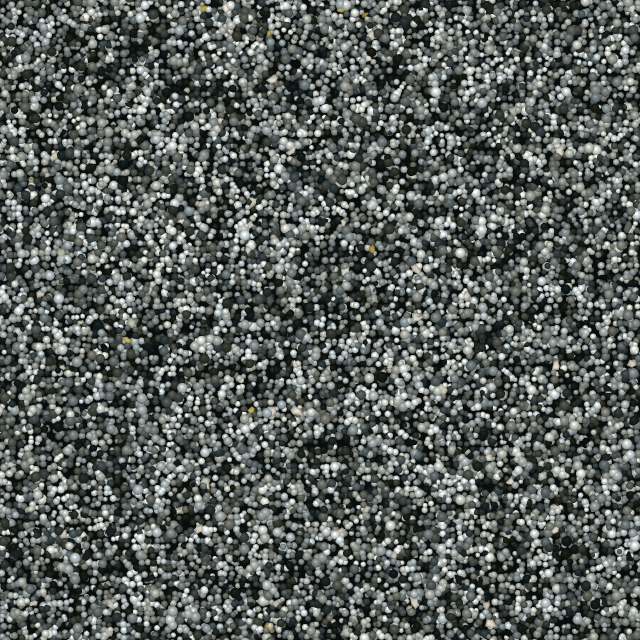
Write a WebGL 2 fragment shader that draws this texture.

```glsl
#version 300 es
precision highp float;
// Coarse grey sand: two layers of tiny overlapping round beads with sparse
// angular chips of pale, dark and ochre stone lying among them.
// Every grain has a height; the highest one at each point is shown.

uniform vec2 u_resolution;
out vec4 fragColor;

const float FINE_COUNT = 112.0;   // fine beads per canvas height
const float COARSE_COUNT = 80.0;  // medium beads per canvas height
const float CHIP_COUNT = 27.0;    // chip cells per canvas height
const vec3 GAP_COLOR = vec3(0.035, 0.055, 0.05);

struct Surface {
  float height;
  vec3 color;
};

vec3 hash3(vec2 cell, float seed) {
  vec3 p = fract(vec3(cell, seed) * vec3(0.1031, 0.1030, 0.0973));
  p += dot(p, p.yxz + 33.33);
  return fract((p.xxy + p.yxx) * p.zyx);
}

float valueNoise(vec2 p, float seed) {
  vec2 cell = floor(p);
  vec2 f = fract(p);
  f = f * f * (3.0 - 2.0 * f);
  float lower = mix(hash3(cell, seed).x, hash3(cell + vec2(1.0, 0.0), seed).x, f.x);
  float upper = mix(hash3(cell + vec2(0.0, 1.0), seed).x, hash3(cell + 1.0, seed).x, f.x);
  return mix(lower, upper, f.y);
}

// Grey with a faint green tint, drifting between cool and warm.
vec3 beadColor(float tone, float warmth) {
  float grey = mix(0.09, 0.92, tone);
  vec3 tint = vec3(-0.016, 0.012, -0.004);
  return vec3(grey) + tint + (warmth - 0.5) * vec3(0.04, 0.005, -0.05);
}

// Round beads, one per cell, lit from above.
void addBeads(vec2 uv, float count, float density, float seed, inout Surface top) {
  vec2 p = uv * count;
  for (int j = -1; j <= 1; j++) {
    for (int i = -1; i <= 1; i++) {
      vec2 cell = floor(p) + vec2(float(i), float(j));
      vec3 place = hash3(cell, seed);
      vec3 kind = hash3(cell, seed + 17.0);
      float radius = mix(0.42, 0.68, place.z);
      vec2 center = cell + 0.5 + (place.xy - 0.5) * 0.8;
      vec2 d = (p - center) / radius;
      float d2 = dot(d, d);
      if (kind.x > density || d2 > 1.0) continue;

      float dome = sqrt(1.0 - d2);
      float height = (kind.y * 0.9 + dome * radius) / count;
      if (height < top.height) continue;

      // Neighbouring beads share some of their tone, forming clumps.
      float clump = valueNoise(center / count * 42.0, 5.0) - 0.5;
      float tone = clamp(kind.z + 0.45 * clump, 0.0, 1.0);
      float light = 0.48 + 0.5 * dome + 0.1 * d.y;
      float glint = 1.0 - smoothstep(0.1, 0.45, length(d - vec2(-0.1, 0.25)));
      vec3 color = beadColor(tone, fract(kind.x * 7.0 + place.z));
      top = Surface(height, color * light + glint * (0.04 + 0.12 * tone));
    }
  }
}

vec3 chipColor(float pick, float shade) {
  if (pick < 0.50) return mix(vec3(0.70, 0.70, 0.65), vec3(0.90, 0.87, 0.80), shade);
  if (pick < 0.84) return mix(vec3(0.03, 0.05, 0.06), vec3(0.14, 0.16, 0.15), shade);
  if (pick < 0.975) return mix(vec3(0.30, 0.33, 0.30), vec3(0.55, 0.57, 0.53), shade);
  return mix(vec3(0.60, 0.48, 0.22), vec3(0.80, 0.74, 0.36), shade);
}

// Signed distance to an uneven five-sided chip of unit size.
float chipDistance(vec2 p, vec2 cell) {
  float dist = -1.0;
  for (int k = 0; k < 5; k++) {
    vec3 r = hash3(cell, 60.0 + float(k));
    float angle = (float(k) + 0.6 * r.x) * 1.2566;
    dist = max(dist, dot(p, vec2(cos(angle), sin(angle))) - mix(0.6, 0.95, r.y));
  }
  return dist;
}

// Angular chips, at most one per cell, each kept inside its cell.
void addChips(vec2 uv, float density, inout Surface top) {
  vec2 p = uv * CHIP_COUNT;
  vec2 cell = floor(p);
  vec3 place = hash3(cell, 31.0);
  vec3 kind = hash3(cell, 47.0);
  if (kind.x > density) return;

  vec2 d = p - cell - 0.5 - (place.xy - 0.5) * 0.4;
  float turn = (place.z - 0.5) * 3.1416;
  d = mat2(cos(turn), -sin(turn), sin(turn), cos(turn)) * d;
  float size = mix(0.15, 0.27, kind.y);
  float dist = chipDistance(d / (size * vec2(1.1, mix(0.55, 1.0, place.x))), cell);
  float rise = smoothstep(0.0, 0.45, -dist);
  float height = 0.0075 + 0.0025 * place.y + 0.0035 * rise;
  if (dist > 0.0 || height < top.height) return;

  float grain = valueNoise(uv * 190.0, 9.0);
  float light = mix(0.72, 1.0, rise) * mix(0.86, 1.08, grain);
  top = Surface(height, chipColor(kind.z, place.y) * light);
}

vec3 sandColor(vec2 uv) {
  Surface top = Surface(0.0, GAP_COLOR);
  addBeads(uv, FINE_COUNT, 0.97, 3.0, top);
  addBeads(uv, COARSE_COUNT, 0.35, 83.0, top);
  addChips(uv, 0.27, top);
  return top.color;
}

void main() {
  // Four samples per pixel smooth the grain edges.
  vec3 color = vec3(0.0);
  for (int s = 0; s < 4; s++) {
    vec2 offset = (vec2(float(s % 2), float(s / 2)) - 0.5) * 0.6;
    color += sandColor((gl_FragCoord.xy + offset) / u_resolution.y);
  }
  fragColor = vec4(clamp(color * 0.25, 0.0, 1.0), 1.0);
}
```
